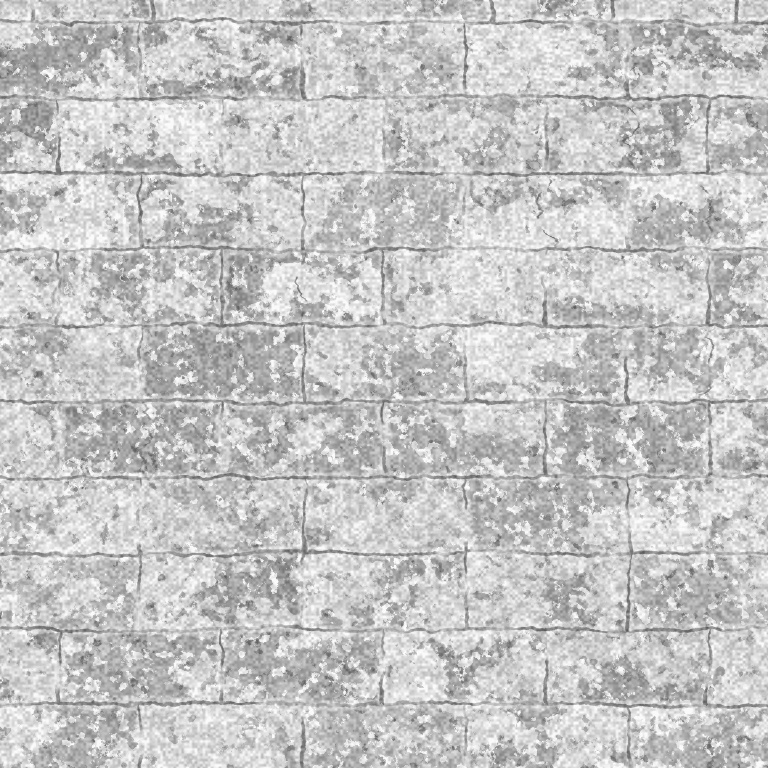
Write a three.js fragment shader that draws this texture map.

```glsl
// Weathered whitewashed brick wall in greys: ten courses of running bond
// with ragged joints. Layered value noise peels the paint brick by brick,
// then adds lime specks, dark pits, cracks and fine grain.
varying vec2 vUv;

const float COURSE_HEIGHT = 0.0988;
const float FIRST_BED = 0.082;
const float BRICK_LENGTH = 0.2115;
const float CAP_LENGTH = 0.16;
const float CAP_COURSE = 9.0;

struct Brick {
  vec2 id;     // column and course
  vec2 local;  // 0 to 1 inside the brick
  vec2 edge;   // canvas distance to head joint and bed joint
};

float hash(vec2 p) {
  return fract(sin(dot(p, vec2(127.1, 311.7))) * 43758.5453);
}

float noise(vec2 p) {
  vec2 i = floor(p);
  vec2 f = fract(p);
  f = f * f * (3.0 - 2.0 * f);
  float low = mix(hash(i), hash(i + vec2(1.0, 0.0)), f.x);
  float high = mix(hash(i + vec2(0.0, 1.0)), hash(i + 1.0), f.x);
  return mix(low, high, f.y);
}

float fbm(vec2 p) {
  float sum = 0.0;
  float weight = 0.5;
  for (int i = 0; i < 5; i++) {
    sum += weight * noise(p);
    p = mat2(1.6, 1.2, -1.2, 1.6) * p + 7.3;
    weight *= 0.55;
  }
  return sum / 1.055;
}

// Small coarse and fine displacement that makes the joints uneven
vec2 roughen(vec2 p) {
  vec2 coarse = vec2(fbm(p * 11.0), fbm(p * 11.0 + 31.0)) - 0.5;
  vec2 fine = vec2(fbm(p * 55.0 + 5.0), fbm(p * 55.0 + 47.0)) - 0.5;
  return p + 0.010 * coarse + 0.010 * fine;
}

// Running bond centred on the canvas; the bond slips once above course 1
Brick findBrick(vec2 p) {
  float y = (p.y - FIRST_BED) / COURSE_HEIGHT;
  float course = floor(y);
  float shift = 0.5 * mod(course + step(1.5, course), 2.0);
  float size = BRICK_LENGTH;
  float x = (p.x - 0.5) / size + shift;
  if (course >= CAP_COURSE) {
    size = CAP_LENGTH;
    x = abs(p.x - 0.5) / size + 0.13;
  }
  vec2 local = vec2(fract(x), fract(y));
  vec2 edge = min(local, 1.0 - local) * vec2(size, COURSE_HEIGHT);
  return Brick(vec2(floor(x), course), local, edge);
}

float stroke(float d, float halfWidth) {
  return 1.0 - smoothstep(halfWidth, halfWidth + 0.002, d);
}

// Painted face with peeled areas, specks and pits
float faceTone(vec2 p, Brick b, float cap) {
  float seed = hash(b.id + 3.7);
  float rim = 1.0 - smoothstep(0.0, 0.022, min(b.edge.x, b.edge.y));
  float ragged = fbm(p * 75.0 + seed * 19.0);
  float wear = fbm(p * vec2(12.0, 17.0) + seed * 41.0) + 0.45 * (ragged - 0.5) + 0.07 * rim;
  float level = mix(0.40, 0.62, seed) + 0.15 * cap;
  float peeled = smoothstep(level - 0.025, level + 0.035, wear);
  float paint = mix(0.82, 0.89, hash(b.id + 8.1)) - 0.05 * cap;
  float bare = mix(0.62, 0.72, hash(b.id + 5.9));
  float tone = mix(paint, bare, peeled);
  tone += 0.16 * (fbm(p * 32.0 + 13.0) - 0.5);

  float lime = smoothstep(0.57, 0.65, fbm(p * 95.0 + 61.0));
  float pits = smoothstep(0.66, 0.75, fbm(p * 80.0 + 87.0));
  tone = mix(tone, 0.94, lime * mix(0.35, 0.85, peeled));
  return mix(tone, 0.48, pits * mix(0.5, 0.9, peeled));
}

// Wandering upright fracture through a few of the bricks
float crack(vec2 p, Brick b) {
  float bend = 0.22 * (fbm(vec2(p.y * 38.0, b.id.x * 9.0)) - 0.5);
  float d = abs(b.local.x - 0.5 + bend) * BRICK_LENGTH;
  float broken = smoothstep(0.3, 0.55, noise(p * 65.0));
  return step(0.83, hash(b.id + 21.3)) * stroke(d, 0.0004) * broken;
}

void main() {
  vec2 p = vUv;
  Brick b = findBrick(roughen(p));
  float cap = step(CAP_COURSE, b.id.y);
  float tone = faceTone(p, b, cap);
  tone = mix(tone, 0.45, 0.75 * crack(p, b) * (1.0 - cap));

  // Pale crumbling mortar beside each joint
  float nearest = min(b.edge.x, b.edge.y);
  float crumble = 0.014 * (fbm(p * 60.0 + 71.0) - 0.5);
  float mortar = 1.0 - smoothstep(0.004, 0.009, nearest + crumble);
  tone = mix(tone, 0.90, mortar * mix(0.6, 0.85, cap));

  // Broken shadow lines; head joints widen toward their foot
  float headWidth = mix(0.0016, 0.0003, b.local.y);
  float headShade = stroke(b.edge.x, headWidth) * smoothstep(0.32, 0.58, fbm(p * 25.0 + 9.0));
  float bedShade = stroke(b.edge.y, 0.0010) * mix(0.4, 1.0, smoothstep(0.35, 0.6, fbm(p * 20.0)));
  tone = mix(tone, 0.45, 0.85 * max(headShade, bedShade));

  // Fine mineral grain
  tone += 0.24 * (noise(p * 290.0) - 0.5) + 0.10 * (noise(p * 140.0 + 33.0) - 0.5);
  gl_FragColor = vec4(vec3(clamp(tone, 0.3, 0.98)), 1.0);
}
```
